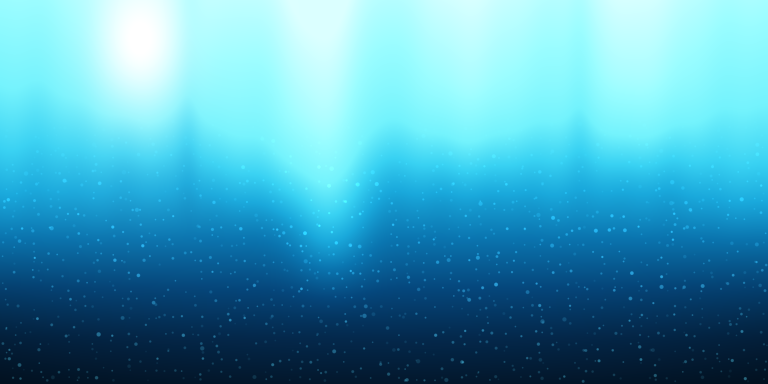
This background is drawn by a Shadertoy shader. Its source:

```glsl
const int RAY_COUNT = 10;
// Each ray: centre x, half width, lower end, lift (negative is a shadow)
const vec4 RAYS[RAY_COUNT] = vec4[](
    vec4(0.36, 0.14, 0.62, 0.16), vec4(0.57, 0.07, 0.56, 0.09),
    vec4(0.79, 0.17, 0.50, 0.25), vec4(0.86, 0.10, 0.26, 0.17),
    vec4(1.22, 0.20, 0.58, 0.27), vec4(1.66, 0.16, 0.60, 0.28),
    vec4(1.96, 0.12, 0.42, 0.06), vec4(0.49, 0.03, 0.46, -0.06),
    vec4(1.51, 0.03, 0.56, -0.05), vec4(0.99, 0.07, 0.40, -0.05));

const int STOP_COUNT = 9;
// Water colour in rgb, light level in w
const vec4 WATER[STOP_COUNT] = vec4[](
    vec4(0.01, 0.09, 0.17, 0.00), vec4(0.015, 0.16, 0.30, 0.12),
    vec4(0.02, 0.28, 0.49, 0.25), vec4(0.04, 0.46, 0.69, 0.38),
    vec4(0.10, 0.66, 0.86, 0.50), vec4(0.22, 0.82, 0.95, 0.62),
    vec4(0.45, 0.95, 0.99, 0.78), vec4(0.60, 0.99, 1.00, 1.00),
    vec4(0.86, 1.00, 1.00, 1.30));

const vec2 SUN_POS = vec2(0.365, 0.90);
const vec2 SUN_SIZE = vec2(0.115, 0.17);
const vec3 SPECK_COLOR = vec3(0.35, 0.80, 0.85);
const float SPECK_STRENGTH = 0.42;
const float SPECK_CHANCE = 0.42;
const float SHIMMER = 0.008;
const float CORNER_SHADE = 0.28;

vec3 hash3(vec2 cell) {
    vec3 q = fract(cell.xyx * vec3(0.1031, 0.1030, 0.0973));
    q += dot(q, q.yxz + 33.33);
    return fract((q.xxy + q.yzz) * q.zyx);
}

// Light level: height lifted by the soft shafts
float lightLevel(vec2 p) {
    float level = p.y;
    for (int i = 0; i < RAY_COUNT; i++) {
        vec4 ray = RAYS[i];
        float across = (p.x - ray.x) / ray.y;
        float along = smoothstep(ray.z - 0.12, ray.z + 0.22, p.y);
        level += ray.w * exp(-across * across) * along;
    }
    float streaks = sin(p.x * 31.0 + p.y * 2.0) + sin(p.x * 53.0 - p.y * 3.0 + 1.7);
    return level + SHIMMER * streaks * smoothstep(0.3, 0.7, p.y);
}

vec3 waterColor(float level) {
    vec3 color = WATER[0].rgb;
    for (int i = 1; i < STOP_COUNT; i++) {
        float blend = clamp((level - WATER[i - 1].w) / (WATER[i].w - WATER[i - 1].w), 0.0, 1.0);
        color = mix(color, WATER[i].rgb, blend);
    }
    return color;
}

// One round speck in some cells of a grid, kept clear of the cell borders
float specks(vec2 p, float scale, float seed) {
    vec2 grid = p * scale;
    vec2 cell = floor(grid);
    vec3 place = hash3(cell + seed);
    vec3 look = hash3(cell + seed + 71.0);
    float radius = mix(0.05, 0.13, look.x * look.x);
    float dist = length(fract(grid) - mix(vec2(0.2), vec2(0.8), place.xy));
    float edge = scale / iResolution.y;
    float dot1 = 1.0 - smoothstep(radius - 0.5 * edge, radius + edge, dist);
    return dot1 * step(place.z, SPECK_CHANCE) * mix(0.2, 1.0, look.y);
}

void mainImage(out vec4 fragColor, in vec2 fragCoord) {
    vec2 p = fragCoord / iResolution.y;
    float side = 2.0 * fragCoord.x / iResolution.x - 1.0;

    // Water and shafts
    vec3 color = waterColor(lightLevel(p));

    // Sun and its wide halo
    vec2 toSun = (p - SUN_POS) / SUN_SIZE;
    float sunDist = dot(toSun, toSun);
    color = mix(color, vec3(1.0), clamp(0.9 * exp(-sunDist) + 0.15 * exp(-0.25 * sunDist), 0.0, 1.0));

    // Dark lower corners
    color *= 1.0 - CORNER_SHADE * side * side * (1.0 - smoothstep(0.0, 0.45, p.y));

    // Drifting specks, fading toward the surface
    float drift = specks(p, 26.0, 3.0) + 0.7 * specks(p + 0.37, 43.0, 19.0);
    color += SPECK_COLOR * SPECK_STRENGTH * drift * (1.0 - smoothstep(0.25, 0.72, p.y));

    fragColor = vec4(clamp(color, 0.0, 1.0), 1.0);
}
```
